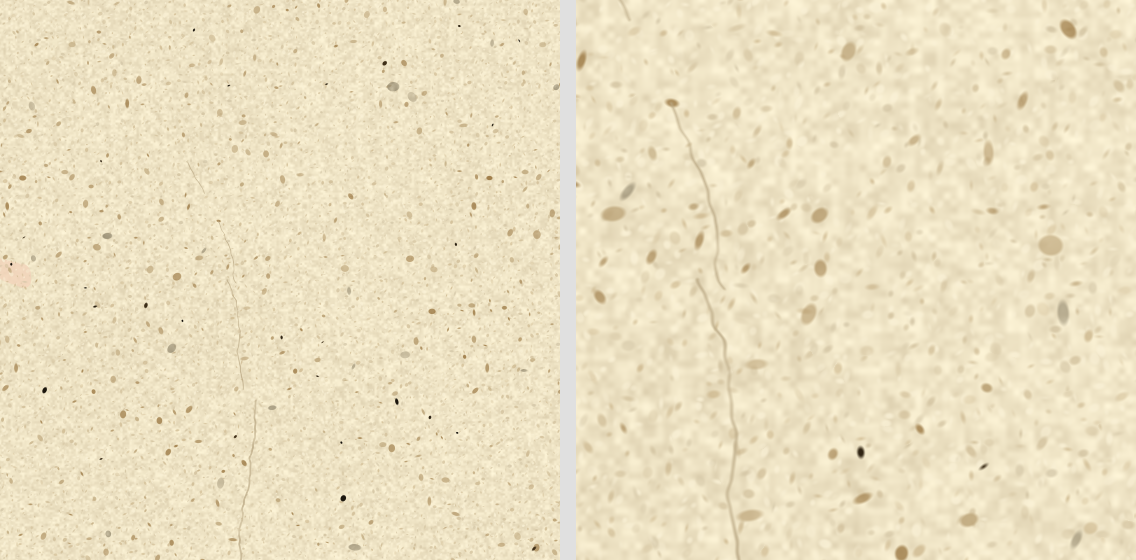
Left, the full canvas; right, a detail of the centre.
Write a WebGL 1 fragment shader that draws this texture.

```glsl
precision highp float;
// Cream limestone with fine shell grains, dark specks, hairline cracks and a pink inclusion.

uniform vec2 u_resolution;

const float EDGE = 0.0011; // half width of a soft edge, in canvas units

float hash(vec2 p) {
  return fract(sin(dot(p, vec2(127.1, 311.7))) * 43758.5453);
}

float noise(vec2 p) {
  vec2 i = floor(p);
  vec2 f = fract(p);
  f = f * f * (3.0 - 2.0 * f);
  float low = mix(hash(i), hash(i + vec2(1.0, 0.0)), f.x);
  float high = mix(hash(i + vec2(0.0, 1.0)), hash(i + vec2(1.0, 1.0)), f.x);
  return mix(low, high, f.y);
}

float softFill(float dist) {
  return 1.0 - smoothstep(-EDGE, EDGE, dist);
}

float ellipseDistance(vec2 p, vec2 radii, float angle) {
  float c = cos(angle);
  float s = sin(angle);
  vec2 q = vec2(c * p.x + s * p.y, c * p.y - s * p.x);
  return (length(q / radii) - 1.0) * radii.y;
}

float segmentDistance(vec2 p, vec2 a, vec2 b) {
  vec2 along = b - a;
  float t = clamp(dot(p - a, along) / dot(along, along), 0.0, 1.0);
  return length(p - a - along * t);
}

// Scattered ellipses, mostly leaning right: x = coverage, y = random shade.
vec2 grains(vec2 p, float cells, float density, vec2 sizeRange, float seed) {
  vec2 home = floor(p * cells);
  vec2 result = vec2(0.0);
  for (int y = -1; y <= 1; y++) {
    for (int x = -1; x <= 1; x++) {
      vec2 cell = home + vec2(float(x), float(y));
      vec2 key = cell + seed;
      if (hash(key) > density) continue;
      vec2 jitter = vec2(hash(key + 17.3), hash(key + 41.9));
      float pick = hash(key + 73.1);
      float size = mix(sizeRange.x, sizeRange.y, pick * pick);
      float aspect = mix(0.38, 0.85, hash(key + 97.7));
      float angle = 1.0 + 2.6 * (hash(key + 131.3) - 0.5);
      vec2 offset = p - (cell + jitter) / cells;
      float cover = softFill(ellipseDistance(offset, size * vec2(1.0, aspect), angle));
      if (cover > result.x) result = vec2(cover, hash(key + 163.9));
    }
  }
  return result;
}

float crack(vec2 p, vec2 start, vec2 end, float halfWidth) {
  p.x += 0.012 * (noise(vec2(p.y * 22.0, 3.0)) - 0.5);
  p.x += 0.003 * (noise(vec2(p.y * 110.0, 8.0)) - 0.5);
  float strength = 0.55 + 0.45 * noise(p * 60.0);
  return strength * softFill(segmentDistance(p, start, end) - halfWidth);
}

vec3 stoneBase(vec2 p) {
  vec3 shadow = vec3(0.870, 0.818, 0.692);
  vec3 light = vec3(1.0, 0.965, 0.850);
  float fine = 0.55 * noise(p * 240.0) + 0.45 * noise(p * 125.0 + 31.0);
  float cloud = noise(p * 5.0 + 12.0) - 0.5;
  return mix(shadow, light, clamp(fine + 0.10 * cloud, 0.0, 1.0));
}

void main() {
  vec2 p = gl_FragCoord.xy / u_resolution.y;
  vec3 color = stoneBase(p);
  float cluster = noise(p * 9.0 + 5.0);

  // Pink inclusion at the left edge
  vec2 warped = p + 0.008 * (vec2(noise(p * 45.0), noise(p * 45.0 + 9.0)) - 0.5);
  float pink = softFill(segmentDistance(warped, vec2(-0.02, 0.528), vec2(0.04, 0.507)) - 0.018);
  color = mix(color, vec3(0.95, 0.83, 0.73), 0.8 * pink);

  // Pale and tan fine grains
  vec2 pale = grains(p, 110.0, 0.55, vec2(0.0015, 0.0040), 11.0);
  color = mix(color, vec3(0.98, 0.945, 0.84), pale.x * mix(0.3, 0.8, pale.y));
  vec2 tan1 = grains(p, 92.0, 0.60, vec2(0.0014, 0.0042), 203.0);
  vec3 tanColor = mix(vec3(0.80, 0.71, 0.54), vec3(0.82, 0.77, 0.65), tan1.y);
  color = mix(color, tanColor, tan1.x * mix(0.25, 0.8, fract(tan1.y * 7.0)));

  // Larger brown shell fragments, denser in clusters
  vec2 shell = grains(p, 42.0, 0.24, vec2(0.0026, 0.0080), 419.0);
  vec3 shellColor = mix(vec3(0.60, 0.46, 0.25), vec3(0.78, 0.70, 0.54), shell.y);
  color = mix(color, shellColor, shell.x * mix(0.4, 0.95, cluster));

  // Occasional grey pebbles with a mottled surface
  vec2 pebble = grains(p, 14.0, 0.09, vec2(0.0055, 0.0120), 607.0);
  vec3 pebbleColor = mix(vec3(0.57, 0.53, 0.43), vec3(0.77, 0.72, 0.60), pebble.y);
  color = mix(color, pebbleColor, pebble.x * (0.55 + 0.4 * noise(p * 130.0)));

  // Hairline cracks
  float cracks = crack(p, vec2(0.335, 0.710), vec2(0.368, 0.655), 0.0008);
  cracks = max(cracks, crack(p, vec2(0.390, 0.605), vec2(0.425, 0.495), 0.0008));
  cracks = max(cracks, crack(p, vec2(0.411, 0.500), vec2(0.435, 0.305), 0.0010));
  cracks = max(cracks, crack(p, vec2(0.459, 0.285), vec2(0.424, -0.01), 0.0016));
  color = mix(color, vec3(0.73, 0.66, 0.52), 0.8 * cracks);

  // Sparse near-black specks
  vec2 speck = grains(p, 15.0, 0.13, vec2(0.0019, 0.0060), 811.0);
  color = mix(color, mix(vec3(0.07, 0.06, 0.04), vec3(0.27, 0.20, 0.10), speck.y), speck.x);

  gl_FragColor = vec4(color, 1.0);
}
```
